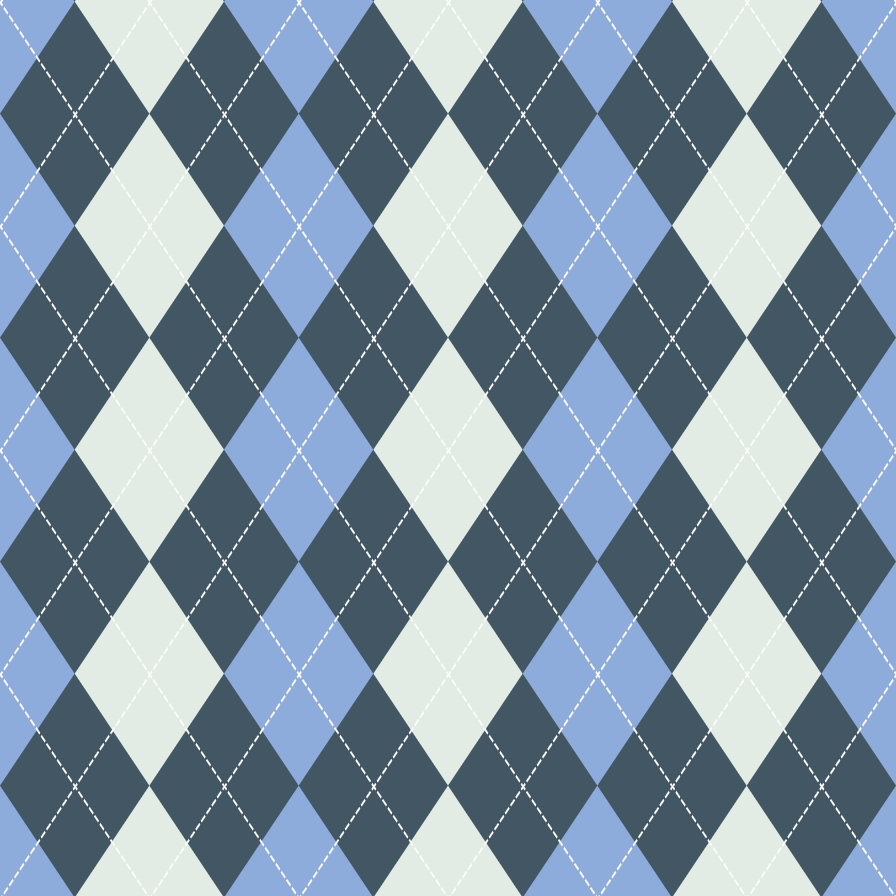
This pattern is drawn by a Shadertoy shader. Its source:

```glsl
// Argyle knit: columns of light and blue diamonds between dark ones, crossed by
// dashed stitches. Two skewed axes turn every diamond into a unit square, so
// rounding picks the colour and whole values mark the stitch lines.

#define REPEATS vec2(3.0, 4.0)
#define DARK vec3(0.262, 0.337, 0.388)
#define LIGHT vec3(0.886, 0.925, 0.894)
#define BLUE vec3(0.557, 0.675, 0.859)
#define THREAD vec3(0.985, 0.99, 0.98)
#define STITCH_WIDTH 0.0021
#define STITCHES 14.0
#define STITCH_FILL 0.75
#define DIAMOND_SHIFT vec2(0.0, 0.0018)
#define STITCH_SHIFT vec2(-0.0006, 0.003)

// Diamond axes: centres lie on whole numbers, edges halfway between
vec2 diamondAxes(vec2 p) {
    vec2 q = p * REPEATS;
    return vec2(2.0 * q.x + q.y, 2.0 * q.x - q.y);
}

// The sum of both cell indices steps through the columns: blue, dark, light, dark
vec3 diamondColor(float column) {
    float k = mod(column, 4.0);
    if (k < 0.5) return BLUE;
    return abs(k - 2.0) < 0.5 ? LIGHT : DARK;
}

// Blend the four nearest cells across a pixel-wide edge
vec3 diamonds(vec2 axes, float edge) {
    vec2 cell = floor(axes);
    vec2 t = clamp((fract(axes) - 0.5) / edge + 0.5, 0.0, 1.0);
    float column = cell.x + cell.y;
    vec3 middle = diamondColor(column + 1.0);
    return mix(mix(diamondColor(column), middle, t.x),
               mix(middle, diamondColor(column + 2.0), t.x), t.y);
}

// Coverage of one dashed line family; a dash is centred on every crossing
float stitches(float across, float along, float scale, float side, float pixel) {
    float lineDist = abs(across - round(across)) / scale - 0.5 * STITCH_WIDTH;
    float s = along * STITCHES;
    float dashDist = (abs(s - round(s)) - 0.5 * STITCH_FILL) * side / STITCHES;
    vec2 cover = clamp(0.5 - vec2(lineDist, dashDist) / pixel, 0.0, 1.0);
    return cover.x * cover.y;
}

void mainImage(out vec4 fragColor, in vec2 fragCoord) {
    vec2 p = fragCoord / iResolution.xy;
    float pixel = 1.0 / min(iResolution.x, iResolution.y);

    // Axis units per canvas unit, and the length of a diamond side
    float scale = length(vec2(2.0, 1.0) * REPEATS);
    float side = length(vec2(0.25, 0.5) / REPEATS);

    vec3 color = diamonds(diamondAxes(p + DIAMOND_SHIFT), scale * pixel);

    vec2 axes = diamondAxes(p + STITCH_SHIFT);
    float thread = max(stitches(axes.x, axes.y, scale, side, pixel),
                       stitches(axes.y, axes.x, scale, side, pixel));

    fragColor = vec4(mix(color, THREAD, thread), 1.0);
}
```
